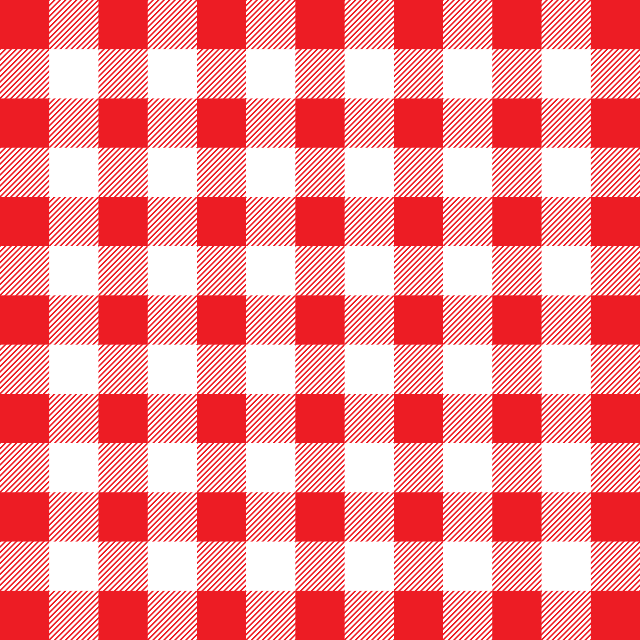
Give the GLSL for this pattern, as a WebGL 2 fragment shader.

```glsl
#version 300 es
precision highp float;

uniform vec2 u_resolution;
out vec4 outColor;

const float CELLS = 13.0;            // checks across and down
const float STRIPES_PER_CELL = 9.0;  // hatch lines along a check's side
const float STRIPE_DUTY = 0.40;      // inked share of each hatch period
const float STRIPE_PHASE = 0.0;      // hatch offset, in periods
const float EDGE_SOFTNESS = 0.7;     // edge ramp, in pixel widths
const vec3 RED = vec3(0.93, 0.11, 0.14);
const vec3 WHITE = vec3(1.0);

// Coverage of a shape from its signed distance (negative inside)
float coverage(float dist, float ramp) {
    return clamp(0.5 - dist / ramp, 0.0, 1.0);
}

// Alternating bands one cell wide, starting with an inked one
float gingham(float t, float ramp) {
    float fromCentre = abs(mod(t + 0.5, 2.0) - 1.0);
    return coverage(fromCentre - 0.5, ramp);
}

// Diagonal lines rising to the right
float hatch(vec2 cell, float ramp) {
    float t = (cell.x - cell.y) * STRIPES_PER_CELL + STRIPE_PHASE;
    float fromCentre = abs(fract(t + 0.5) - 0.5);
    float stripeRamp = ramp * STRIPES_PER_CELL * sqrt(2.0);
    return coverage(fromCentre - 0.5 * STRIPE_DUTY, stripeRamp);
}

void main() {
    float canvasSize = min(u_resolution.x, u_resolution.y);
    vec2 cell = gl_FragCoord.xy / canvasSize * CELLS;
    float ramp = EDGE_SOFTNESS * CELLS / canvasSize;

    float column = gingham(cell.x, ramp);
    float row = gingham(cell.y, ramp);

    // Crossings are solid, single bands are hatched, gaps stay white
    float solid = column * row;
    float single = column + row - 2.0 * solid;
    float ink = solid + single * hatch(cell, ramp);

    outColor = vec4(mix(WHITE, RED, ink), 1.0);
}
```
